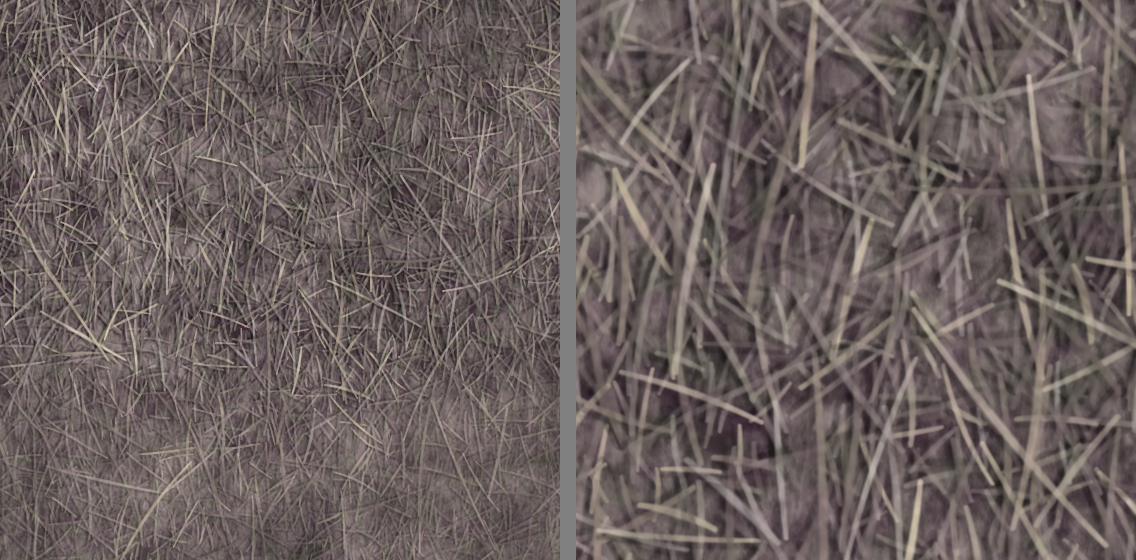
Left: the whole. Right: its middle third, enlarged.
A Shadertoy shader for this texture:

```glsl
// Matted dry grass: thin straw stems tangled over dark brown-violet soil.

// Integer hash: three random values in 0..1 for a cell and a seed
vec3 hash3(vec2 cell, int seed) {
    uvec3 v = uvec3(ivec3(ivec2(cell) + 1000, seed));
    v = v * 1664525u + 1013904223u;
    v.x += v.y * v.z; v.y += v.z * v.x; v.z += v.x * v.y;
    v ^= v >> 16u;
    v.x += v.y * v.z; v.y += v.z * v.x; v.z += v.x * v.y;
    return vec3(v >> 8u) / 16777216.0;
}

float noise(vec2 p, int seed) {
    vec2 i = floor(p), f = fract(p);
    f = f * f * (3.0 - 2.0 * f);
    return mix(mix(hash3(i, seed).x, hash3(i + vec2(1, 0), seed).x, f.x),
               mix(hash3(i + vec2(0, 1), seed).x, hash3(i + vec2(1, 1), seed).x, f.x), f.y);
}

float fbm(vec2 p, int seed) {
    float sum = 0.0, amp = 0.5;
    for (int i = 0; i < 4; i++) {
        sum += amp * noise(p, seed + i);
        p *= 2.1;
        amp *= 0.6;
    }
    return sum / 1.088;
}

// Soft coverage of a tapered stem along y
float stem(vec2 p, float halfLen, float width) {
    float along = abs(p.y) / halfLen;
    float d = length(vec2(p.x, max(abs(p.y) - halfLen, 0.0)));
    float w = width * (1.0 - 0.5 * min(along, 1.0));
    return 1.0 - smoothstep(w * 0.4, w + 0.0014, d);
}

// One layer of scattered stems, one per grid cell, painted over the colour below
vec3 stemLayer(vec3 col, vec2 uv, float cells, float depth, int seed) {
    vec2 home = floor(uv * cells);
    float wear = mix(0.55, 1.0, noise(uv * 50.0, seed));
    for (int y = -1; y <= 1; y++)
    for (int x = -1; x <= 1; x++) {
        vec2 cell = home + vec2(x, y);
        vec3 place = hash3(cell, seed);
        vec3 look = hash3(cell, seed + 50);
        vec3 form = hash3(cell, seed + 100);
        if (form.z > mix(0.95, 0.65, depth)) continue;

        // Mostly upright, with some stems lying in any direction
        float turn = 2.0 * place.z - 1.0;
        float angle = turn * mix(turn * turn, 1.0, 0.3) * 1.57;
        float c = cos(angle), s = sin(angle);
        vec2 p = mat2(c, s, -s, c) * (uv - (cell + place.xy) / cells);
        float halfLen = mix(0.35, 0.92, form.x) / cells;
        p.x -= (form.y - 0.5) * 0.22 * (p.y * p.y / halfLen - halfLen * 0.3);

        float width = mix(0.0011, 0.0027, look.x * look.x) + 0.001 * depth;
        float shadow = stem(p + vec2(0.004, 0.0), halfLen, width * 1.3);
        col *= 1.0 - 0.17 * shadow;

        // Dull stems low down, pale straw on top
        float light = pow(look.y, 1.5) * mix(0.8, 1.05, depth) + 0.12 * depth;
        vec3 straw = mix(vec3(0.77, 0.75, 0.74), vec3(0.77, 0.71, 0.61), look.z);
        vec3 tone = mix(vec3(0.37, 0.325, 0.325), straw, min(light, 1.0));
        float fade = mix(0.6, 1.0, look.z) * wear;
        col = mix(col, tone, fade * stem(p, halfLen, width));
    }
    return col;
}

void mainImage(out vec4 fragColor, in vec2 fragCoord) {
    vec2 uv = fragCoord / iResolution.y;

    // Soil with dark hollows
    float soil = 0.5 * fbm(uv * 14.0, 1) + 0.5 * fbm(uv * vec2(95.0, 60.0), 7);
    vec3 col = mix(vec3(0.22, 0.175, 0.195), vec3(0.52, 0.475, 0.465),
                   smoothstep(0.25, 0.75, soil));

    // Stems, from short and deep to long and on top
    for (int i = 0; i < 12; i++) {
        float depth = float(i) / 11.0;
        vec2 shifted = uv + vec2(0.37, 0.61) * float(i);
        col = stemLayer(col, shifted, mix(34.0, 5.0, pow(depth, 0.8)), depth, 200 + i * 7);
    }

    // Flattened, hazy thatch toward the bottom and the right
    float edge = uv.y + 0.4 * (fbm(uv * 5.0, 31) - 0.5);
    float haze = 0.36 * (1.0 - smoothstep(0.2, 0.45, edge))
               + 0.15 * smoothstep(0.55, 1.0, uv.x);
    vec3 thatch = vec3(0.425, 0.38, 0.37) * (0.8 + 0.4 * fbm(uv * 22.0, 41));
    col = mix(col, thatch, haze);

    // Broad light and clumps, faint violet-green tint and fine grain
    col *= 1.05 + 0.4 * (fbm(uv * 4.0, 61) - 0.5) + 0.4 * (fbm(uv * 13.0, 65) - 0.5);
    col += (noise(uv * 70.0, 71) - 0.5) * vec3(0.025, -0.012, 0.03);
    col += (noise(uv * 240.0, 81) - 0.5) * 0.07;

    fragColor = vec4(clamp(col, 0.0, 1.0), 1.0);
}
```
